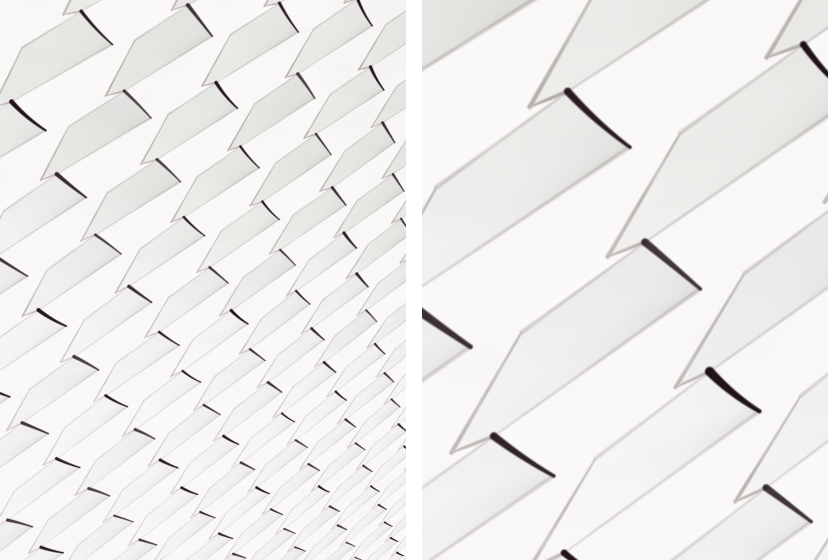
Left, the full canvas; right, a detail of the centre.
Write a Shadertoy shader that draws this pattern.

```glsl
// Overlapping white wall tiles with dark slits, receding in perspective to the lower right.

// Plane-to-canvas projection: column step, row step, origin (y runs down, height = 1).
const mat3 WALL = mat3(0.1983, -0.0059, 0.0767,
                       0.0846, 0.1460, 0.0868,
                       0.2188, 0.1628, 1.0);

vec2 hash2(vec2 p) {
    vec3 q = fract(p.xyx * vec3(0.1031, 0.1030, 0.0973));
    q += dot(q, q.yzx + 33.33);
    return fract((q.xx + q.yz) * q.zy);
}

float gradientDot(vec2 cell, vec2 f, vec2 corner) {
    return dot(hash2(cell + corner) * 2.0 - 1.0, f - corner);
}

float gradientNoise(vec2 p) {
    vec2 i = floor(p), f = fract(p);
    vec2 s = f * f * (3.0 - 2.0 * f);
    return mix(mix(gradientDot(i, f, vec2(0, 0)), gradientDot(i, f, vec2(1, 0)), s.x),
               mix(gradientDot(i, f, vec2(0, 1)), gradientDot(i, f, vec2(1, 1)), s.x), s.y);
}

vec2 project(vec2 uv) {
    vec3 q = WALL * vec3(uv, 1.0);
    return q.xy / q.z;
}

// Tile tip, slightly displaced so that the courses are not perfectly regular.
vec2 tip(vec2 id) {
    return id + (hash2(id + 40.0) - 0.5) * 0.035;
}

// Signed distance to a line, positive on the inner side of a clockwise outline.
float side(vec2 p, vec2 a, vec2 b) {
    vec2 d = normalize(b - a), e = p - a;
    return d.x * e.y - d.y * e.x;
}

// Coverage of a slightly bowed stroke that thins from a to b.
float stroke(vec2 p, vec2 a, vec2 b, float radius, float bow, float soft) {
    vec2 d = b - a;
    float h = clamp(dot(p - a, d) / dot(d, d), 0.0, 1.0);
    vec2 q = a + d * h + vec2(-d.y, d.x) * bow * h * (1.0 - h);
    return 1.0 - smoothstep(-soft, soft, length(p - q) - radius * (1.0 - 0.55 * h));
}

void mainImage(out vec4 fragColor, in vec2 fragCoord) {
    vec2 p = vec2(fragCoord.x, iResolution.y - fragCoord.y) / iResolution.y;
    vec3 q = inverse(WALL) * vec3(p, 1.0);
    vec2 uv = q.xy / q.z;
    float scale = q.z;
    float soft = 0.6 / iResolution.y + 0.0007 * scale;

    // Bright bevels between the faces
    vec3 color = vec3(0.978, 0.974, 0.970) + 0.012 * gradientNoise(uv * 1.7);
    color -= 0.018 * smoothstep(0.45, 0.75, p.x) * smoothstep(0.5, 0.0, p.y);
    float seam = 0.0, slit = 0.0;

    for (int j = -1; j <= 1; j++)
    for (int i = 0; i <= 2; i++) {
        vec2 id = floor(uv) + vec2(i, j);
        vec2 rnd = hash2(id + 7.0);

        // Five corners of the tile face
        vec2 top = project(tip(id));
        vec2 right = project(tip(id) + vec2(0.13, 0.40));
        vec2 joint = project(tip(id + vec2(-1, 1)));
        vec2 low = project(id + vec2(-1.18, 1.04));
        vec2 knee = project(id + vec2(-0.66, 0.38));

        // Flat face, greyer near the top of the wall
        float crease = side(p, right, joint);
        float inside = min(min(side(p, top, right), crease),
                           min(side(p, joint, low), min(side(p, low, knee), side(p, knee, top))));
        float grey = 1.0 - smoothstep(0.15, 0.65, p.y - 0.25 * p.x + 0.08 * rnd.x);
        vec3 face = mix(vec3(0.957, 0.955, 0.951), vec3(0.902, 0.906, 0.892), grey);
        vec2 local = uv - id;
        face += 0.02 * (rnd.y - 0.5) - 0.014 * local.x - 0.008;
        face += 0.014 * gradientNoise(uv * vec2(2.0, 5.0) + 9.0);
        // Wedge of shade gathering under the right end
        face -= 0.05 * exp(-max(crease, 0.0) / (0.012 * scale)) * smoothstep(-0.8, 0.1, local.x);
        color = mix(color, face, smoothstep(-soft, soft, inside));

        // Thin joints around the face
        float thin = 0.0016 * scale;
        seam = max(seam, 0.62 * stroke(p, low, knee, thin, 0.0, soft));
        seam = max(seam, 0.36 * stroke(p, knee, top, thin, 0.0, soft));
        seam = max(seam, 0.65 * stroke(p, joint, low, thin, 0.0, soft));
        seam = max(seam, 0.36 * stroke(p, right, joint, thin, 0.0, soft));

        // Open slit at the right end, uneven in weight and bow
        float radius = 0.0034 * scale * (0.75 + 0.45 * rnd.x);
        float bow = 0.22 * (rnd.y - 0.35);
        slit = max(slit, (0.78 + 0.22 * rnd.y) * stroke(p, top, right, radius, bow, soft));
    }

    seam *= mix(1.0, 0.65, smoothstep(0.2, 1.0, p.y)) * (0.95 + 0.5 * gradientNoise(uv * 4.0));
    color = mix(color, vec3(0.56, 0.50, 0.50), clamp(seam, 0.0, 1.0));
    color = mix(color, vec3(0.13, 0.07, 0.10), slit);
    fragColor = vec4(clamp(color, 0.0, 1.0), 1.0);
}
```
